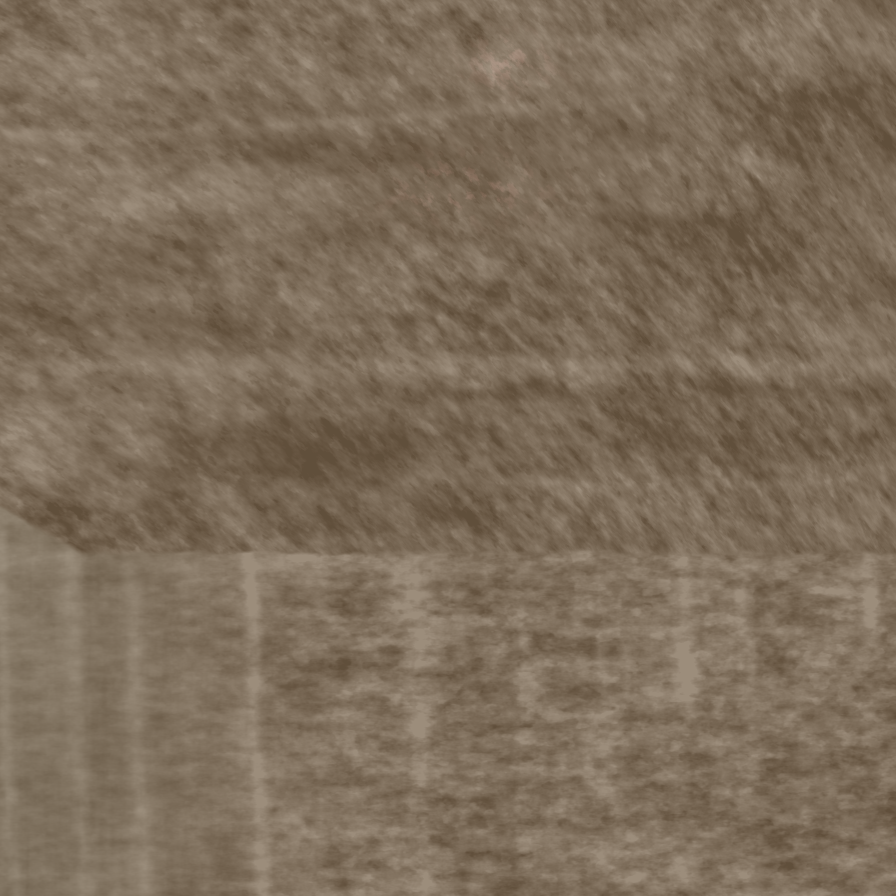
Give the GLSL for this texture, as a WebGL 1 fragment shader.

```glsl
precision highp float;
// Weathered plaster: a brushed upper wall over a scraped ledge front.
// The upper part has curved diagonal grain and soft level bands; the lower part
// has horizontal scrapes under pale vertical runs. One tone drives the colour.
uniform vec2 u_resolution;

#define DARK vec3(0.405, 0.337, 0.260)
#define LIGHT vec3(0.585, 0.525, 0.455)
#define LEDGE_Y 0.383
#define CORNER_X 0.092
#define CORNER_SLOPE 0.56
#define UPPER_TONE 0.41
#define LOWER_TONE 0.55
#define GRAIN 1.35
#define SCRAPE 1.25
#define STAIN 1.25
#define RUNS 1.15
#define ROSE vec3(0.085, 0.055, 0.062)

float hash(vec2 p) {
  vec3 q = fract(vec3(p.xyx) * 0.1031);
  q += dot(q, q.yzx + 33.33);
  return fract((q.x + q.y) * q.z);
}

float noise(vec2 p) {
  vec2 i = floor(p), f = fract(p);
  f = f * f * (3.0 - 2.0 * f);
  return mix(mix(hash(i), hash(i + vec2(1.0, 0.0)), f.x),
             mix(hash(i + vec2(0.0, 1.0)), hash(i + vec2(1.0, 1.0)), f.x), f.y);
}

// Fractal noise centred on zero.
float fbm(vec2 p) {
  float sum = 0.0, amp = 0.5;
  for (int i = 0; i < 4; i++) {
    sum += amp * (noise(p) - 0.5);
    p = mat2(1.96, 0.22, -0.22, 1.96) * p + 17.3;
    amp *= 0.6;
  }
  return sum;
}

// Soft elliptical patch.
float patchAt(vec2 p, vec2 centre, vec2 radius) {
  vec2 d = (p - centre) / radius;
  return exp(-dot(d, d));
}

// Soft endless line, and one faded outside the span from a to b.
float line(float d, float width) {
  return exp(-d * d / (width * width));
}

float band(float d, float width, float t, float a, float b) {
  return line(d, width) * smoothstep(a - 0.06, a + 0.04, t)
       * (1.0 - smoothstep(b - 0.04, b + 0.06, t));
}

float upperTone(vec2 p) {
  // Grain follows falling curves that steepen to the right.
  float across = p.y + 0.62 * p.x + 0.36 * p.x * p.x;
  float along = p.x - p.y;
  vec2 q = p + 0.03 * vec2(fbm(p * 9.0), fbm(p * 9.0 + 31.0));
  float tone = UPPER_TONE;
  float wear = 0.7 + 0.6 * noise(p * 6.0);
  tone += GRAIN * 0.50 * fbm(vec2(across * 26.0, along * 11.0));
  tone += GRAIN * 0.62 * wear * fbm(vec2(across * 80.0, along * 26.0) + 7.0);
  tone += 0.50 * fbm(vec2(p.x * 5.0, p.y * 21.0) + 50.0);
  tone += 0.55 * wear * fbm(vec2(across * 75.0, along * 48.0) + 23.0);

  // Scattered pale chips and dark nicks lying along the grain.
  float nick = fbm(vec2(across * 60.0, along * 30.0) + 61.0);
  tone += 0.22 * smoothstep(0.14, 0.30, nick) - 0.22 * smoothstep(0.16, 0.30, -nick);

  // Pale level bands.
  float bands = 0.27 * line(p.y - 0.592 + 0.01 * fbm(p * 8.0), 0.012);
  bands += 0.22 * band(q.y - 0.843 - 0.062 * p.x, 0.008, p.x, 0.0, 0.72);
  bands += 0.22 * band(q.y - 0.765 - 0.06 * p.x, 0.012, p.x, 0.10, 0.42);
  bands += 0.22 * line(q.y - 0.910 - 0.05 * p.x, 0.034);
  bands += 0.12 * band(q.y - 0.545, 0.010, p.x, 0.02, 0.60);
  bands += 0.16 * band(q.y - 0.457, 0.006, p.x, 0.55, 1.2);

  // Broad light and dark stains.
  float stain = 0.20 * patchAt(q, vec2(0.10, 0.81), vec2(0.13, 0.05));
  stain += 0.17 * patchAt(q, vec2(0.67, 0.80), vec2(0.14, 0.04));
  stain += 0.13 * patchAt(q, vec2(0.10, 0.50), vec2(0.12, 0.05));
  stain -= 0.28 * patchAt(q, vec2(0.38, 0.842), vec2(0.17, 0.026));
  stain -= 0.28 * patchAt(q, vec2(0.93, 0.870), vec2(0.15, 0.045));
  stain -= 0.28 * patchAt(q, vec2(0.79, 0.720), vec2(0.11, 0.040));
  stain -= 0.16 * patchAt(q, vec2(0.16, 0.895), vec2(0.06, 0.025));
  stain -= 0.32 * patchAt(q, vec2(0.35, 0.490), vec2(0.15, 0.045));
  stain -= 0.28 * patchAt(q, vec2(0.83, 0.505), vec2(0.21, 0.035));
  stain -= 0.22 * band(q.y - 0.565, 0.014, p.x, 0.35, 1.2);
  stain -= 0.22 * patchAt(q, vec2(0.10, 0.412), vec2(0.16, 0.022));

  // Two small pale chips.
  tone += 0.55 * patchAt(p, vec2(0.560, 0.650), vec2(0.018, 0.009));
  tone += 0.50 * patchAt(p, vec2(0.527, 0.570), vec2(0.020, 0.006));
  return tone + bands + STAIN * stain;
}

float lowerTone(vec2 p) {
  float rough = smoothstep(0.08, 0.48, p.x);
  float depth = LEDGE_Y - p.y;
  float x = p.x + 0.012 * fbm(vec2(p.x * 4.0, p.y * 12.0)) - 0.045 * depth;
  float tone = LOWER_TONE + 0.65 * fbm(p * vec2(9.0, 7.0) + 80.0);
  tone += SCRAPE * mix(0.38, 0.75, rough) * fbm(p * vec2(24.0, 85.0));
  tone += SCRAPE * mix(0.30, 0.70, rough) * fbm(p * vec2(70.0, 95.0) + 40.0);
  tone += 0.32 * fbm(p * vec2(48.0, 5.0) + 12.0);

  // Flaked coat: crisp pale islands and dark cracks.
  float flake = fbm(p * vec2(34.0, 58.0) + 90.0);
  tone += rough * (0.26 * smoothstep(0.06, 0.20, flake) - 0.24 * smoothstep(0.12, 0.26, -flake));

  // Pale runs, each with its own length.
  float runs = 0.22 * line(x, 0.009) + 0.25 * line(x - 0.078, 0.012);
  runs += 0.27 * band(x - 0.145, 0.011, depth, 0.05, 0.6);
  runs += 0.36 * line(x - 0.277, 0.009);
  runs += 0.32 * band(x - 0.462, 0.022, depth, -0.2, 0.20);
  runs += 0.26 * band(x - 0.462, 0.011, depth, 0.12, 0.6);
  runs += 0.24 * band(x - 0.582, 0.010, depth, 0.06, 0.20);
  runs += 0.40 * band(x - 0.762, 0.009, depth, -0.2, 0.17);
  runs += 0.22 * band(x - 0.830, 0.008, depth, -0.2, 0.14);
  runs += 0.45 * band(x - 0.968, 0.009, depth, -0.2, 0.08);
  tone += RUNS * runs * (1.0 + 1.3 * fbm(p * vec2(30.0, 16.0)));

  // Worn areas, loose pale flakes and a light lip.
  vec2 q = p + 0.025 * vec2(fbm(p * 28.0), fbm(p * 28.0 + 9.0));
  float worn = patchAt(q, vec2(0.55, 0.28), vec2(0.07, 0.09));
  worn += 0.9 * patchAt(q, vec2(0.55, 0.04), vec2(0.06, 0.06));
  worn += 0.6 * patchAt(q, vec2(0.36, 0.30), vec2(0.07, 0.08));
  tone -= 0.26 * worn;
  tone += 0.50 * patchAt(q, vec2(0.757, 0.035), vec2(0.019, 0.020));
  tone += 0.38 * patchAt(q, vec2(0.675, 0.13), vec2(0.010, 0.030));
  return tone + 0.16 * line(depth - 0.012, 0.012);
}

void main() {
  vec2 p = gl_FragCoord.xy / u_resolution;
  float edge = LEDGE_Y + CORNER_SLOPE * max(CORNER_X - p.x, 0.0);
  edge += 0.008 * fbm(vec2(p.x * 24.0, 3.0));
  float softness = 0.002 + 0.005 * noise(vec2(p.x * 11.0, 5.0));
  float upper = smoothstep(-softness, softness, p.y - edge);
  float tone = mix(lowerTone(p), upperTone(p), upper);
  vec3 colour = mix(DARK, LIGHT, clamp(tone, -0.15, 1.15));

  // Faint rose scuffs and a cooler left side.
  float scuff = patchAt(p, vec2(0.52, 0.79), vec2(0.09, 0.035))
              + patchAt(p, vec2(0.57, 0.93), vec2(0.05, 0.03));
  float flecks = smoothstep(0.0, 0.22, fbm(vec2(p.x + p.y, p.y - p.x) * vec2(75.0, 50.0)));
  colour += scuff * flecks * ROSE;
  colour.r -= 0.010 * (1.0 - smoothstep(0.0, 0.35, p.x)) * (1.0 - upper);
  gl_FragColor = vec4(colour, 1.0);
}
```
